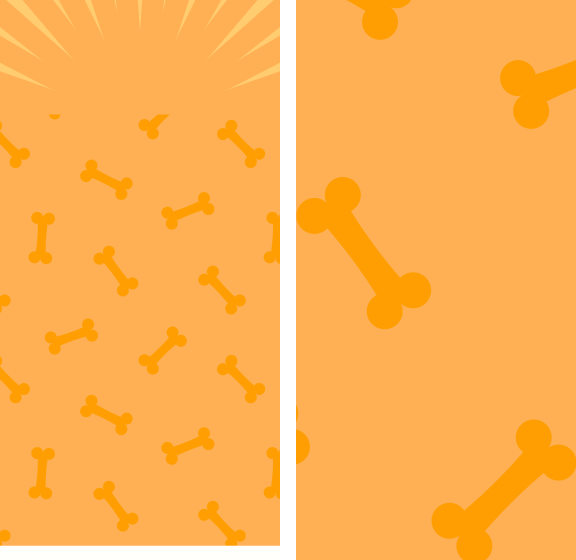
Left, the full canvas; right, a detail of the centre.
This pattern is drawn by a WebGL 2 fragment shader. Its source:

```glsl
#version 300 es
precision highp float;

uniform vec2 u_resolution;
out vec4 fragColor;

const vec3 PEACH = vec3(1.0, 0.69, 0.33);
const vec3 ORANGE = vec3(1.0, 0.62, 0.01);
const vec3 PALE = vec3(1.0, 0.80, 0.44);
const vec3 WHITE = vec3(1.0, 1.0, 0.99);

// Bones of one tile: centre x, centre y (downwards), angle
const vec3 BONES[8] = vec3[8](
    vec3(0.861, 0.514, 0.79), vec3(0.380, 0.642, 0.47),
    vec3(0.671, 0.753, -0.38), vec3(0.149, 0.850, 1.64),
    vec3(0.414, 0.968, 0.935), vec3(0.793, 1.036, 0.82),
    vec3(0.255, 1.202, -0.335), vec3(0.581, 1.252, -0.78));

float coverage(float d, float pixel) {
    return clamp(0.5 - d / pixel, 0.0, 1.0);
}

// Flared shaft with two knobs at each end, lying along x
float boneDistance(vec2 p) {
    vec2 q = abs(p);
    float shaft = max(q.x - 0.073, q.y - 0.0155 - 0.8 * q.x * q.x);
    float knob = length(q - vec2(0.0705, 0.021)) - 0.0214;
    return min(shaft, knob);
}

// Nearest bone in the repeating tile
float bonesDistance(vec2 p) {
    float nearest = 1.0;
    for (int i = 0; i < 8; i++) {
        vec2 offset = p - BONES[i].xy;
        offset -= 0.84 * round(offset / 0.84);
        vec2 axis = vec2(cos(BONES[i].z), sin(BONES[i].z));
        vec2 local = vec2(dot(offset, axis), dot(offset, vec2(-axis.y, axis.x)));
        nearest = min(nearest, boneDistance(local));
    }
    return nearest;
}

// Fan of tapered rays, alternately long and short
float raysDistance(vec2 p) {
    float spacing = radians(11.1);
    float angle = atan(p.x, -p.y);
    float index = clamp(round(angle / spacing), -6.0, 6.0);
    float turn = angle - index * spacing;
    vec2 local = length(p) * vec2(sin(turn), cos(turn));
    float tip = mix(0.344, 0.427, mod(index, 2.0));
    return abs(local.x) - 0.07 * (local.y - tip);
}

void main() {
    // Canvas width is 1, y runs down from the top edge
    float pixel = 1.0 / u_resolution.x;
    vec2 p = vec2(gl_FragCoord.x, u_resolution.y - gl_FragCoord.y) * pixel;

    // Rays stay above the patterned area
    float header = coverage(p.y - 0.409, pixel);
    float rays = coverage(raysDistance(p - vec2(0.5, 0.456)), pixel);
    vec3 color = mix(PEACH, PALE, rays * header);

    float bones = coverage(bonesDistance(p), pixel);
    color = mix(color, ORANGE, bones * (1.0 - header));

    // White strip along the bottom
    color = mix(color, WHITE, coverage(1.949 - p.y, pixel));
    fragColor = vec4(color, 1.0);
}
```
